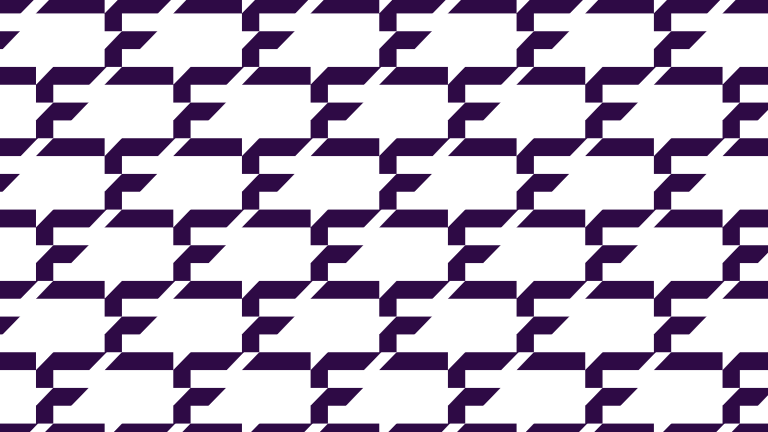
Write a Shadertoy shader that draws this pattern.

```glsl
// Interlocking angular hooks in dark purple on white, laid in half-drop rows.
// Each row is four equal bands: a slanted top bar, a stem, a slanted arm, a stem.
// Edges are smoothed by summing the coverage of the two nearest bands.

const vec3 PAPER = vec3(1.0);
const vec3 INK = vec3(0.18, 0.04, 0.27);

const float BAND = 0.04128;                // band height, in canvas heights
const vec2 ORIGIN = vec2(0.0833, 0.8451);  // top left of one hook, in canvas heights

// Lengths below are in band heights
const float PERIOD = 7.70;       // distance between hooks in a row
const float STEM = 0.97;         // stem width, also the run of each slant
const float TOP_LENGTH = 2.99;
const float ARM_LENGTH = 1.98;
const float WRAP_START = -4.28;  // repeats are cut inside the slanted white gap

// Coverage of the side where d is positive, for a filter of the given width
float edge(float d, float width) {
    return clamp(d / width + 0.5, 0.0, 1.0);
}

// Coverage of the interval from a to b
float span(float v, float a, float b, float width) {
    return edge(v - a, width) - edge(v - b, width);
}

// Horizontal coverage of one band, numbered downward from the origin
float bandInk(vec2 p, float band, float pixel) {
    float row = floor(band / 4.0);
    float part = band - 4.0 * row;
    float shear = STEM * (clamp(p.y - band, 0.0, 1.0) - 1.0);
    float shifted = p.x - 0.5 * PERIOD * mod(row, 2.0);
    float slanted = mod(shifted + shear - WRAP_START, PERIOD) + WRAP_START;
    float x = slanted - shear;
    float slantPixel = pixel * sqrt(1.0 + STEM * STEM);

    // Stems
    if (part == 1.0 || part == 3.0) return span(x, 0.0, STEM, pixel);
    // Middle arm
    if (part == 2.0) return span(slanted, 0.0, ARM_LENGTH, slantPixel);
    // Top bar, and the square-ended bar to its left
    float topBar = span(slanted, 0.0, TOP_LENGTH, slantPixel);
    float sideBar = edge(slanted + 0.5 * PERIOD, slantPixel) * edge(-x, pixel);
    return topBar + sideBar;
}

void mainImage(out vec4 fragColor, in vec2 fragCoord) {
    vec2 p = (fragCoord / iResolution.y - ORIGIN) / BAND;
    p.y = -p.y;
    float pixel = 1.0 / (iResolution.y * BAND);

    // Blend the two bands nearest to this pixel
    float firstBand = floor(p.y - 0.5);
    float ink = 0.0;
    for (int i = 0; i < 2; i++) {
        float band = firstBand + float(i);
        ink += span(p.y, band, band + 1.0, pixel) * bandInk(p, band, pixel);
    }

    fragColor = vec4(mix(PAPER, INK, clamp(ink, 0.0, 1.0)), 1.0);
}
```
